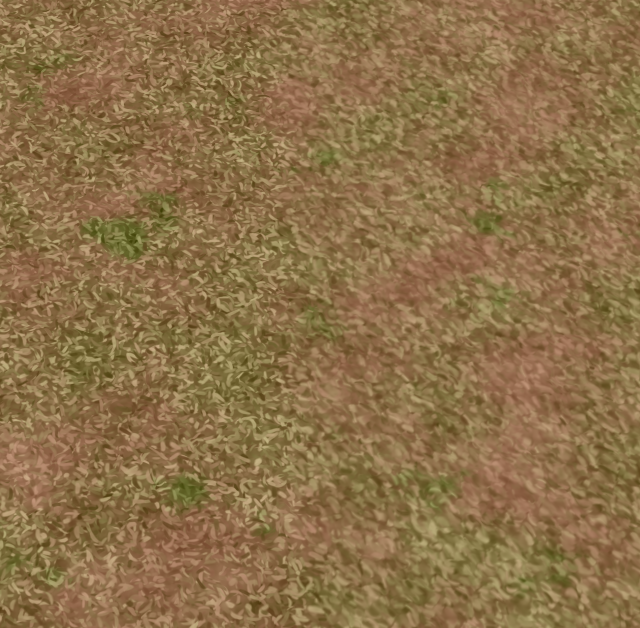
A WebGL 2 fragment shader for this texture:

```glsl
#version 300 es
precision highp float;
// Dry, trodden lawn seen at a slant: short curled blades over red soil.
// Layers of scattered strokes are tinted by gradient-noise patches;
// the left side is crisp, the right side softer with diagonal streaks.
uniform vec2 u_resolution;
out vec4 fragColor;

// Integer hash: four values in 0..1 per cell and seed
vec4 hash4(vec2 cell, float seed) {
  uvec4 v = uvec4(ivec4(ivec2(cell), int(seed), 17)) * 1664525u + 1013904223u;
  v += v.yzwx * v.wxyz;
  v ^= v >> 16u;
  v += v.yzwx * v.zwxy;
  v ^= v >> 15u;
  v += v.wxyz * v.yzwx;
  return vec4(v >> 8u) / 16777216.0;
}

float cornerSlope(vec2 cell, vec2 offset, float seed) {
  float a = 6.28318 * hash4(cell, seed).x;
  return dot(vec2(cos(a), sin(a)), offset);
}

float gradientNoise(vec2 p, float seed) {
  vec2 i = floor(p), f = p - i;
  vec2 u = f * f * f * (f * (f * 6.0 - 15.0) + 10.0);
  vec2 e = vec2(1.0, 0.0);
  float low = mix(cornerSlope(i, f, seed), cornerSlope(i + e.xy, f - e.xy, seed), u.x);
  float high = mix(cornerSlope(i + e.yx, f - e.yx, seed), cornerSlope(i + e.xx, f - e.xx, seed), u.x);
  return 1.4 * mix(low, high, u.y);
}

float fbm(vec2 p, float seed) {
  float sum = 0.0, gain = 0.55;
  for (int k = 0; k < 4; k++) {
    sum += gain * gradientNoise(p, seed + float(k));
    p = mat2(1.6, 1.2, -1.2, 1.6) * p;
    gain *= 0.55;
  }
  return sum;
}

// Paints one layer of curved blades over (lightness, hue)
vec2 paintBlades(vec2 tone, vec2 p, float seed, float blur) {
  vec2 home = floor(p);
  for (int j = -1; j <= 1; j++) {
    for (int i = -1; i <= 1; i++) {
      vec2 cell = home + vec2(i, j);
      vec4 place = hash4(cell, seed);
      vec4 look = hash4(cell, seed + 50.0);
      float lean = mix(-0.45, -0.85, blur) + (place.z - 0.5) * mix(2.7, 1.3, blur);
      vec2 q = p - cell - 0.5 - 0.7 * (place.xy - 0.5);
      q = mat2(cos(lean), -sin(lean), sin(lean), cos(lean)) * q;
      q.y += (place.w - 0.5) * 1.3 * (q.x * q.x - 0.1);
      float halfLength = mix(0.4, 0.75, look.x);
      float taper = 1.0 - 0.6 * pow(min(abs(q.x) / halfLength, 1.0), 2.0);
      float halfWidth = mix(0.11, 0.21, look.y) * taper * (1.0 + 0.35 * blur);
      float soft = mix(0.10, 0.22, blur);
      float cover = 1.0 - smoothstep(-soft, soft, abs(q.y) - halfWidth);
      cover *= 1.0 - smoothstep(halfLength - 0.3, halfLength, abs(q.x));
      tone = mix(tone, 2.0 * look.zw - 1.0, 0.9 * cover);
    }
  }
  return tone;
}

void main() {
  vec2 uv = gl_FragCoord.xy / u_resolution.y;

  // Slanted ground: features shrink towards the top
  vec2 ground = vec2((uv.x - 0.5) * (1.0 + 0.3 * uv.y), uv.y * (1.0 + 0.35 * uv.y));
  float edge = uv.x - 0.47 + 0.05 * gradientNoise(uv * 5.0, 3.0);
  float blur = smoothstep(-0.05, 0.06, edge);

  // Blades, from the lowest layer to the top one
  vec2 tone = vec2(-0.45, -0.2);
  vec2 warp = 0.25 * vec2(gradientNoise(ground * 30.0, 5.0), gradientNoise(ground * 30.0, 6.0));
  for (int k = 0; k < 5; k++) {
    float turn = 0.3 * float(k) - 0.6;
    vec2 shift = vec2(7.3, 3.7) * float(k);
    // Each layer is skewed differently so the grids never line up
    vec2 p = ground * mix(58.0, 50.0, float(k) / 4.0) + warp + shift;
    p.x += 0.25 * turn * p.y;
    tone = paintBlades(tone, p, 10.0 + float(k), blur);
  }

  // Patches of bare soil, straw and living grass
  float patchHue = fbm(ground * vec2(4.0, 5.0), 20.0);
  float patchLight = fbm(ground * vec2(7.0, 9.0), 30.0);
  float clump = fbm(ground * vec2(4.5, 6.0) + 9.0, 40.0);
  float hue = clamp(0.52 + 1.1 * patchHue + 0.27 * tone.y, 0.0, 1.0);
  vec3 colour = mix(vec3(0.605, 0.435, 0.325), vec3(0.54, 0.485, 0.29), hue);
  float living = smoothstep(0.25, 0.6, clump + 0.06 * tone.y);
  colour = mix(colour, vec3(0.41, 0.44, 0.19), 0.8 * living);

  // Sunlit and shaded blades, flatter where the soil lies bare
  float contrast = mix(0.18, 0.15, blur) * mix(0.7, 1.1, smoothstep(0.1, 0.6, hue));
  float grain = gradientNoise(ground * vec2(75.0, 90.0), 60.0);
  colour += contrast * tone.x + 0.09 * patchLight + 0.035 * grain;
  fragColor = vec4(clamp(colour, 0.0, 1.0), 1.0);
}
```
